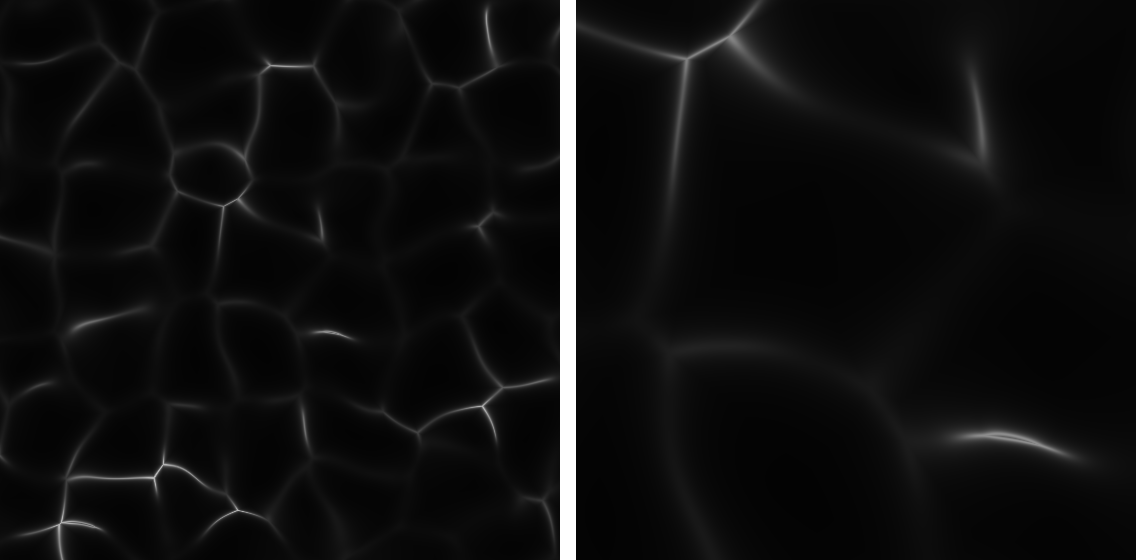
Left, the full canvas; right, a detail of the centre.
A three.js fragment shader for this texture:

```glsl
// Dark cellular web of thin, unevenly glowing filaments, like faint water caustics.
varying vec2 vUv;

// Sine-free hash: cell to three random values.
vec3 hash3(vec2 cell) {
  vec3 p = fract(cell.xyx * vec3(0.1031, 0.1030, 0.0973));
  p += dot(p, p.yxz + 33.33);
  return fract((p.xxy + p.yzz) * p.zyx);
}

// Smooth value noise with three independent channels.
vec3 noise3(vec2 p) {
  vec2 cell = floor(p);
  vec2 f = fract(p);
  f = f * f * f * (f * (f * 6.0 - 15.0) + 10.0);
  vec3 low = mix(hash3(cell), hash3(cell + vec2(1.0, 0.0)), f.x);
  vec3 high = mix(hash3(cell + vec2(0.0, 1.0)), hash3(cell + vec2(1.0, 1.0)), f.x);
  return mix(low, high, f.y);
}

// Three smallest weighted seed distances; the weights bend the borders into arcs.
vec3 nearestSeeds(vec2 p) {
  vec2 home = floor(p);
  vec3 nearest = vec3(9.0);
  for (int y = -2; y <= 2; y++) {
    for (int x = -2; x <= 2; x++) {
      vec2 cell = home + vec2(float(x), float(y));
      vec3 seed = hash3(cell + 57.0);
      float d = length(cell + 0.12 + 0.76 * seed.xy - p) * mix(0.86, 1.18, seed.z);
      if (d < nearest.x) {
        nearest = vec3(d, nearest.xy);
      } else if (d < nearest.y) {
        nearest = vec3(nearest.x, d, nearest.y);
      } else {
        nearest.z = min(nearest.z, d);
      }
    }
  }
  return nearest;
}

void main() {
  // Gently warped cell space
  vec2 p = vUv * 7.0 + 20.0;
  vec2 warp = noise3(p * 1.1 + 3.7).xy - 0.5;
  vec3 nearest = nearestSeeds(p + 0.45 * warp);
  float border = nearest.y - nearest.x;
  float junction = nearest.z - nearest.x;

  // Focus varies along the web: sharp bright strands fade into blurred dim ones
  float focus = noise3(p * 1.6 + 41.3).z;
  float blur = mix(0.016, 0.25, smoothstep(0.06, 0.85, focus));
  blur *= mix(0.7, 1.0, smoothstep(0.0, 0.3, junction));

  // The sharpest strands split into narrow lenses
  float split = 0.02 * (1.0 - smoothstep(0.01, 0.07, focus));
  border = abs(border - split);

  // Inverse-distance glow
  float glow = 0.0088 / sqrt(border * border + blur * blur);
  gl_FragColor = vec4(vec3(min(glow, 0.7) + 0.003), 1.0);
}
```
